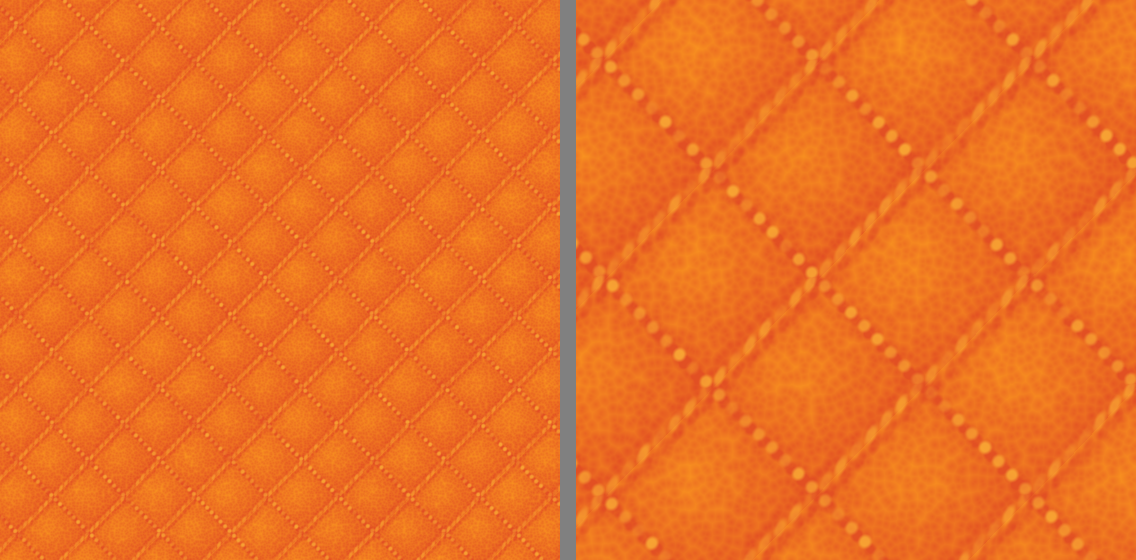
Left, the full canvas; right, a detail of the centre.
This texture is drawn by a Shadertoy shader. Its source:

```glsl
const vec2 QUILT_PERIOD = vec2(0.1272, 0.1294);
const vec2 QUILT_ANCHOR = vec2(0.4775, 0.5010);
const vec3 SHADE_COLOR = vec3(0.895, 0.335, 0.135);
const vec3 LIGHT_COLOR = vec3(0.970, 0.560, 0.125);
const vec3 THREAD_COLOR = vec3(0.980, 0.680, 0.210);

vec2 hash2(vec2 p) {
    vec3 q = fract(p.xyx * vec3(0.1031, 0.1030, 0.0973));
    q += dot(q, q.yzx + 33.33);
    return fract((q.xx + q.yz) * q.zy);
}

// Distance to the nearest scattered point, centred around zero
float cellular(vec2 p) {
    vec2 cell = floor(p);
    float nearest = 2.0;
    for (int y = -1; y <= 1; y++) {
        for (int x = -1; x <= 1; x++) {
            vec2 id = cell + vec2(x, y);
            nearest = min(nearest, distance(p, id + hash2(id)));
        }
    }
    return nearest - 0.45;
}

float layeredSines(vec2 p) {
    return 0.5 * sin(p.x + 1.7 * sin(p.y * 0.8))
         + 0.3 * sin(p.y * 1.9 - p.x * 0.7 + 2.0)
         + 0.2 * sin(p.x * 3.1 + p.y * 2.6);
}

// Signed offset from the nearest whole number
float seamOffset(float t) {
    return t - round(t);
}

float groove(float across, float width) {
    return exp(-across * across / (width * width));
}

// Row of oval stitches; radius.x runs across the seam, radius.y along it
float stitches(float across, float along, float count, vec2 radius, float blur) {
    vec2 p = vec2(across, (fract(along * count) - 0.5) / count);
    float d = (length(p / radius) - 1.0) * min(radius.x, radius.y);
    return 1.0 - smoothstep(-blur, blur, d);
}

// Uneven brightness of each stitch
float stitchWear(float seam, float along, float count) {
    vec2 id = vec2(round(seam), floor(along * count));
    return mix(0.25, 1.0, hash2(id + 71.0).x);
}

// Padded diamond lit from the upper left
float padding(vec2 local) {
    vec2 fromPeak = local - vec2(-0.01, -0.12);
    return 0.30 * exp(-dot(fromPeak, fromPeak) * 11.0) - 0.22 * local.y - 0.045;
}

void mainImage(out vec4 fragColor, in vec2 fragCoord) {
    vec2 uv = fragCoord / iResolution.xy;
    float blur = 0.012 + 6.0 / min(iResolution.x, iResolution.y);

    // Diagonal coordinates: seams lie on whole numbers of x and y
    vec2 g = (uv - QUILT_ANCHOR) / QUILT_PERIOD;
    vec2 quilt = vec2(g.x + g.y, g.x - g.y);
    quilt += 0.016 * vec2(layeredSines(g * 1.8), layeredSines(g.yx * 1.7 + 4.0));
    vec2 id = floor(quilt);
    vec2 across = vec2(seamOffset(quilt.x), seamOffset(quilt.y));

    // Cloth tone with soft mottling and fine grain
    float tone = 0.46 + padding(quilt - id - 0.5);
    tone += 0.06 * (hash2(id + 40.0).x - 0.5);
    tone += 0.03 * layeredSines(uv * 14.0);
    tone += 0.20 * cellular(uv * 80.0) + 0.46 * cellular(uv * 190.0);

    // Sunken seams, with a low lip beside the rising ones
    tone -= 0.14 * groove(across.x, 0.075);
    tone -= 0.20 * groove(across.y - 0.055, 0.045);
    tone -= 0.17 * groove(across.y + 0.085, 0.035);
    tone += 0.08 * groove(across.y + 0.02, 0.04);

    // Round beads on falling seams, longer slanted stitches on rising seams
    vec2 beadRadius = vec2(0.040, 0.038);
    vec2 dashRadius = vec2(0.034, 0.054);
    float slantedAlong = quilt.x + across.y * 0.8;
    float beads = stitches(across.x, quilt.y, 8.0, beadRadius, blur);
    float dashes = stitches(across.y + 0.02, slantedAlong, 7.0, dashRadius, blur);
    float beadShadow = stitches(across.x + 0.01, quilt.y - 0.06, 8.0, beadRadius, blur);
    float dashShadow = stitches(across.y - 0.045, slantedAlong - 0.02, 7.0, dashRadius, blur);
    tone -= 0.36 * beadShadow + 0.24 * dashShadow;

    float thread = max(beads * stitchWear(quilt.x, quilt.y, 8.0) * 0.85,
                       dashes * stitchWear(quilt.y, slantedAlong, 7.0) * 0.62);
    vec3 color = mix(SHADE_COLOR, LIGHT_COLOR, clamp(tone, -0.1, 1.1));
    color = mix(color, THREAD_COLOR, thread);
    fragColor = vec4(color, 1.0);
}
```
